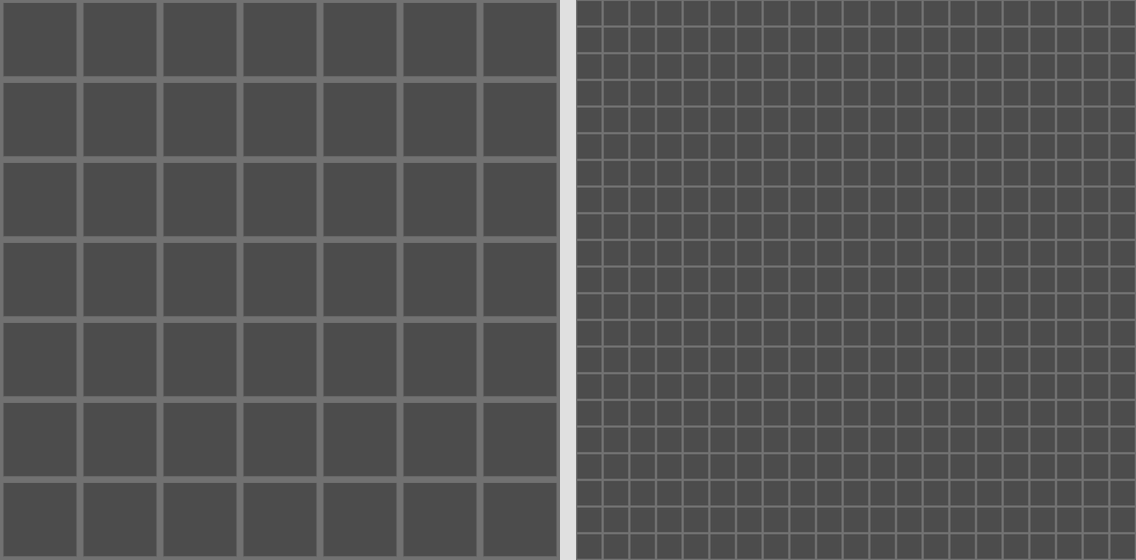
Left, the tile; right, the same tile 3 across and 3 down.
A WebGL 1 fragment shader for this pattern:

```glsl
precision mediump float;
// Flat dark square tiles in a seven by seven grid, parted by lighter joints.
// Each joint is a band around a whole cell coordinate, with edges smoothed
// over one pixel; the joints wrap around the canvas border.

uniform vec2 u_resolution;

// Signed distance, per axis, from a joint's edge in cell units (negative inside).
vec2 jointDistance(vec2 cell, vec2 halfWidth) {
    return abs(fract(cell + 0.5) - 0.5) - halfWidth;
}

void main() {
    vec2 cell = 7.0 * gl_FragCoord.xy / u_resolution;
    vec2 pixel = 7.0 / u_resolution;

    // Upright joints are slightly wider than level ones, which sit a touch high.
    vec2 distanceToJoint = jointDistance(cell - vec2(0.0, 0.005), vec2(0.0435, 0.0415));
    vec2 coverage = clamp(0.5 - distanceToJoint / pixel, 0.0, 1.0);
    float joint = max(coverage.x, coverage.y);

    vec3 tileColor = vec3(0.298);
    vec3 jointColor = vec3(0.443);
    gl_FragColor = vec4(mix(tileColor, jointColor, joint), 1.0);
}
```
